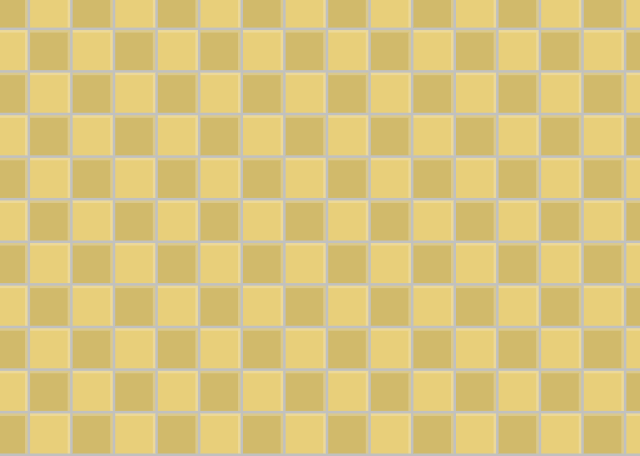
This pattern is drawn by a Shadertoy shader. Its source:

```glsl
// Checkerboard of ochre and pale yellow square tiles with grey grout.
// Each tile carries a pale bevel along its top and right edges; all bands
// are distance tests inside a repeated cell, smoothed over one pixel.

const float CANVAS_HEIGHT = 364.0;  // design units down the canvas
const float PITCH = 34.0;           // tile plus grout
const float GROUT_WIDTH = 2.0;
const float BEVEL_WIDTH = 2.0;
const vec2 GRID_ORIGIN = vec2(-11.0, 1.0);  // a crossing of grout centre lines

const vec3 DARK_TILE = vec3(0.82, 0.73, 0.42);
const vec3 LIGHT_TILE = vec3(0.91, 0.81, 0.48);
const vec3 GROUT = vec3(0.757, 0.757, 0.75);
const float BEVEL_STRENGTH = 0.22;

// Coverage of the region where the signed distance is negative.
float coverage(float distanceToEdge, float pixel) {
    return clamp(0.5 - distanceToEdge / pixel, 0.0, 1.0);
}

// Alternating tile colour from the cell's column and row.
vec3 tileColor(vec2 cell) {
    return mix(DARK_TILE, LIGHT_TILE, mod(cell.x + cell.y, 2.0));
}

// Distance to the band along the top and right sides of a cell.
float bevelDistance(vec2 local, float bandStart) {
    return bandStart - max(local.x, local.y);
}

// Distance to the grout, centred on the cell borders.
float groutDistance(vec2 local, float pitch, float width) {
    vec2 toBorder = min(local, pitch - local);
    return min(toBorder.x, toBorder.y) - 0.5 * width;
}

void mainImage(out vec4 fragColor, in vec2 fragCoord) {
    float pixel = CANVAS_HEIGHT / iResolution.y;
    vec2 p = fragCoord * pixel - GRID_ORIGIN;
    vec2 cell = floor(p / PITCH);
    vec2 local = p - cell * PITCH;

    // Flat tile, then bevel, then grout on top
    vec3 color = tileColor(cell);
    float bevelStart = PITCH - 0.5 * GROUT_WIDTH - BEVEL_WIDTH;
    float bevel = coverage(bevelDistance(local, bevelStart), pixel);
    color = mix(color, vec3(1.0), BEVEL_STRENGTH * bevel);
    float grout = coverage(groutDistance(local, PITCH, GROUT_WIDTH), pixel);
    color = mix(color, GROUT, grout);

    fragColor = vec4(color, 1.0);
}
```
